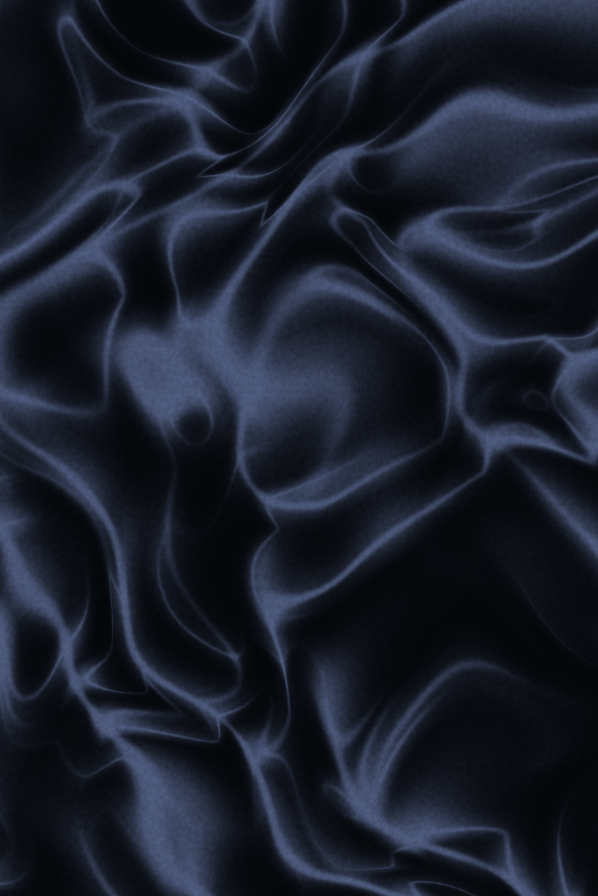
Write a Shadertoy shader that draws this texture.

```glsl
// Draws dark navy satin lying in soft, winding folds with bright rims.

const vec3 SHADOW_COLOR = vec3(0.030, 0.040, 0.060);
const vec3 SHEEN_COLOR = vec3(0.290, 0.340, 0.470);
const float MAIN_FOLDS = 4.3;      // large folds per canvas height
const float MAIN_MEANDER = 1.6;    // how far the large folds wander
const float SIDE_FOLDS = 4.2;      // smaller folds between them
const float SIDE_MEANDER = 2.3;
const float CREASES = 6.0;         // fine creases along the large folds
const float CREASE_DEPTH = 0.42;
const float RIM_STRENGTH = 0.75;
const float RIM_WIDTH = 0.050;
const float CONTRAST = 3.6;
const float GRAIN = 0.10;

float hash(vec2 p) {
    vec3 q = fract(vec3(p.xyx) * 0.1031);
    q += dot(q, q.yzx + 33.33);
    return fract((q.x + q.y) * q.z);
}

// Dot product of a random unit gradient with the offset from its corner
float corner(vec2 cell, vec2 offset) {
    float angle = 6.2832 * hash(cell + 71.0);
    return dot(vec2(cos(angle), sin(angle)), offset);
}

// Smooth gradient noise, centred on zero
float noise(vec2 p) {
    vec2 i = floor(p);
    vec2 f = p - i;
    vec2 w = f * f * f * (f * (f * 6.0 - 15.0) + 10.0);
    vec2 e = vec2(1.0, 0.0);
    float low = mix(corner(i, f), corner(i + e.xy, f - e.xy), w.x);
    float high = mix(corner(i + e.yx, f - e.yx), corner(i + e.xx, f - e.xx), w.x);
    return mix(low, high, w.y);
}

// One fold: steep rise out of shadow, rounded crest, long soft fall
float foldProfile(float phase, float crest) {
    float t = fract(phase);
    float rise = t / crest;
    float fall = (1.0 - t) / (1.0 - crest);
    float blend = max(0.12 - abs(rise - fall), 0.0) / 0.12;
    float ramp = min(rise, fall) - blend * blend * 0.03;
    return mix(ramp, smoothstep(0.0, 1.0, ramp), 0.6);
}

// Thin highlight along the crest of a fold
float rim(float phase, float crest) {
    float d = (fract(phase) - crest) / RIM_WIDTH;
    return exp(-d * d);
}

// Signed light on the cloth, spread evenly about zero
float satinLight(vec2 p) {
    vec2 drift = vec2(noise(p * 3.8 + 4.7), noise(p * 3.8 + 19.3));
    vec2 q = p + 0.11 * drift;

    // Large folds bend round the left side of the canvas
    float bend = q.x - 1.25 * sqrt((q.y - 0.5) * (q.y - 0.5) + 0.02);
    float mainPhase = MAIN_FOLDS * bend + MAIN_MEANDER * noise(q * 3.2 + 8.2)
                    + 0.28 * noise(q * 7.0 + 2.6);
    float mainFold = foldProfile(mainPhase, 0.30);

    // Smaller folds are pushed aside by the large ones
    float sidePhase = SIDE_FOLDS * (q.x - 0.35 * q.y)
                    + SIDE_MEANDER * noise(q * 3.9 + 31.4) + 0.4 * mainFold;
    float sideFold = foldProfile(sidePhase, 0.62);

    // Fine creases fan out from the large folds
    float creasePhase = CREASES * bend + 2.2 * noise(q * 5.0 + 63.8) + 0.5 * sideFold;
    float crease = foldProfile(creasePhase, 0.4);

    // Folds swell and fade along their length
    float swell = clamp(0.5 + 1.4 * noise(p * 3.6 + 47.1), 0.0, 1.0);
    float gather = smoothstep(-0.25, 0.35, noise(p * 4.2 + 83.5));
    float light = (0.65 + 0.5 * swell) * (mainFold - 0.5);
    light += (1.0 - 0.55 * swell) * (sideFold - 0.5);
    light += CREASE_DEPTH * (0.4 + 1.2 * gather) * (crease - 0.5);

    // Bright rims
    light += RIM_STRENGTH * swell * rim(mainPhase, 0.30);
    light += RIM_STRENGTH * (1.0 - swell) * rim(sidePhase, 0.62);
    light += 0.6 * RIM_STRENGTH * gather * rim(creasePhase, 0.4);

    // Broad pools of light, strongest at the lower left
    light += 0.45 * noise(p * 2.3 + 12.9) + 0.25 * (0.42 - 0.5 * p.x - 0.5 * p.y);
    return light - 0.07;
}

void mainImage(out vec4 fragColor, in vec2 fragCoord) {
    vec2 p = fragCoord / iResolution.y;
    float level = 1.0 / (1.0 + exp(-CONTRAST * satinLight(p)));

    // Satin response: deep shadow, quickly rising sheen
    float tone = -0.06 + 0.40 * level + 0.70 * pow(level, 4.0);

    // Fine woven grain shows in the light
    float weave = noise(p * vec2(330.0, 260.0)) + noise(p * 150.0 + 5.0);
    tone += GRAIN * weave * (0.10 + level);

    vec3 color = mix(SHADOW_COLOR, SHEEN_COLOR, tone);
    fragColor = vec4(clamp(color, 0.0, 1.0), 1.0);
}
```
